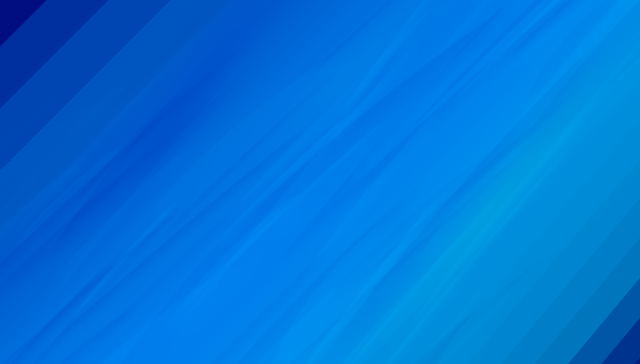
This background is drawn by a Shadertoy shader. Its source:

```glsl
// Green and blue levels at even steps from the top left to the bottom right
const vec2 RAMP[12] = vec2[12](
    vec2(.02, .48), vec2(.21, .65), vec2(.33, .74), vec2(.35, .80),
    vec2(.43, .86), vec2(.47, .90), vec2(.50, .92), vec2(.55, .92),
    vec2(.56, .87), vec2(.54, .83), vec2(.46, .74), vec2(.12, .50));

vec2 ramp(float s) {
    float x = clamp(s * 4., 0., 10.999);
    int i = int(x);
    return mix(RAMP[i], RAMP[i + 1], fract(x));
}

vec4 hash4(float n) {
    return fract(sin(n * vec4(12.99, 78.23, 39.35, 57.81) + vec4(1., 2., 3., 4.)) * 4375.85);
}

vec2 rotate(vec2 p, float angle) {
    float c = cos(angle), s = sin(angle);
    return vec2(c * p.x + s * p.y, c * p.y - s * p.x);
}

// Flat bands of equal width with smoothed edges
float bands(float s, float width, float offset, float pixel) {
    float x = (s - offset) / width;
    float edge = smoothstep(1. - 1.5 * pixel / width, 1., fract(x));
    return (floor(x) + .5 + edge) * width + offset;
}

// Thin pointed blade: crisp on its upper side, fading on the lower one
float blade(vec2 q, float len, float width, float pixel) {
    float u = q.x / len;
    float side = width * (1. - u * u);
    float crisp = smoothstep(-pixel, pixel, side - q.y);
    float fade = smoothstep(-2.5 * width, side, q.y);
    return crisp * fade * smoothstep(1., .6, abs(u));
}

// Soft elongated glow
float glow(vec2 p, vec2 center, float angle, vec2 size) {
    vec2 q = rotate(p - center, angle) / size;
    return exp(-dot(q, q));
}

void mainImage(out vec4 fragColor, in vec2 fragCoord) {
    vec2 p = fragCoord / iResolution.y;
    float aspect = iResolution.x / iResolution.y;
    float pixel = 1. / iResolution.y;

    // Diagonal position, turning steeper toward the lower right
    float s = (p.x + 1. - p.y) * 2.753 / (aspect + 1.);
    s += .09 * (p.x + p.y - aspect) * smoothstep(1.2, 2.4, s);

    // Stepped corners around a smooth middle
    float topLeft = 1. - smoothstep(.5, .8, s);
    float lowRight = smoothstep(2., 2.3, s);
    float middle = (1. - topLeft) * (1. - lowRight);
    float stepped = mix(s, bands(s, .17, .13, pixel), topLeft);
    stepped = mix(stepped, bands(s, .1, .04, pixel), lowRight);
    vec2 tone = ramp(stepped);

    // Scattered blades, lighter and darker in turn
    float shade = 0.;
    for (int i = 0; i < 80; i++) {
        vec4 h = hash4(float(i) + 1.);
        vec4 k = hash4(float(i) + 101.);
        vec2 q = rotate(p - h.xy * vec2(aspect, 1.), mix(.68, .92, h.z));
        float strength = (i % 2 == 0 ? 1. : -1.) * mix(.012, .035, k.z);
        shade += strength * blade(q, mix(.2, .65, h.w), mix(.006, .04, k.x * k.x), pixel);
    }
    tone += shade * vec2(1., .6) * mix(.15, 1., middle);

    // Broad accents: deep blue, azure and teal
    tone = mix(tone, vec2(.30, .79), .65 * glow(p, vec2(.49, .68), .93, vec2(.33, .05)));
    tone = mix(tone, vec2(.50, .94), .60 * glow(p, vec2(.53, .13), .75, vec2(.45, .09)));
    tone = mix(tone, vec2(.52, .89), .50 * glow(p, vec2(.98, .82), .78, vec2(.30, .05)));
    tone = mix(tone, vec2(.62, .85), .55 * glow(p, vec2(1.37, .45), .90, vec2(.42, .045)));

    fragColor = vec4(0., clamp(tone, 0., 1.), 1.);
}
```
